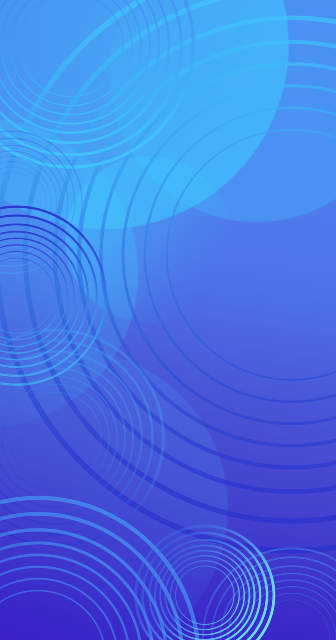
A Shadertoy shader for this background:

```glsl
const vec3 CYAN = vec3(0.25, 0.78, 1.00);
const vec3 SKY = vec3(0.28, 0.62, 0.97);
const vec3 AZURE = vec3(0.24, 0.44, 0.93);
const vec3 NAVY = vec3(0.16, 0.18, 0.80);
const vec3 ICE = vec3(0.42, 0.88, 1.00);

// 0..1 ramp across a circle along a unit direction
float ramp(vec2 offset, float radius, vec2 direction) {
    return smoothstep(-1.0, 1.0, dot(offset, direction) / radius);
}

// Translucent disc; opacity.x fades to opacity.y along direction
vec3 disc(vec3 base, vec2 p, vec2 center, float radius, vec2 direction,
          vec3 tint, vec2 opacity, float px) {
    vec2 d = p - center;
    float inside = 1.0 - smoothstep(-px, px, length(d) - radius);
    float alpha = mix(opacity.x, opacity.y, ramp(d, radius, direction));
    return mix(base, tint, inside * alpha);
}

// Eight concentric lines that thicken and spread outward
float ringMask(float dist, float outer, float thickness, float px) {
    float mask = 0.0;
    for (int i = 0; i < 8; i++) {
        float k = float(i);
        float radius = outer * (0.423 + 0.0741 * k + 0.0255 * max(0.0, k - 4.7));
        float halfWidth = 0.5 * outer * thickness * mix(0.35, 1.0, k / 7.0);
        float edge = abs(dist - radius) - halfWidth;
        // Lines thinner than a pixel lose opacity instead of width
        float coverage = min(1.0, 2.0 * halfWidth / px);
        mask = max(mask, coverage * (1.0 - smoothstep(-0.5 * px, 0.5 * px, edge)));
    }
    return mask;
}

// Ring set graded in colour and opacity along direction
vec3 rings(vec3 base, vec2 p, vec2 center, float outer, float thickness,
           vec2 direction, vec3 nearTint, vec3 farTint, vec2 opacity, float px) {
    vec2 d = p - center;
    float t = ramp(d, outer, direction);
    float alpha = mix(opacity.x, opacity.y, t);
    return mix(base, mix(nearTint, farTint, t),
               alpha * ringMask(length(d), outer, thickness, px));
}

// Vertical sky gradient, slightly tilted
vec3 backdrop(vec2 p) {
    float h = p.y + 0.14 * (p.x - 0.26);
    vec3 color = mix(vec3(0.22, 0.13, 0.78), vec3(0.28, 0.30, 0.82),
                     smoothstep(-0.08, 0.38, h));
    color = mix(color, vec3(0.31, 0.47, 0.92), smoothstep(0.28, 0.66, h));
    return mix(color, vec3(0.29, 0.55, 0.94), smoothstep(0.62, 1.0, h));
}

void mainImage(out vec4 fragColor, in vec2 fragCoord) {
    float px = 1.0 / iResolution.y;
    vec2 p = fragCoord * px;
    vec2 up = vec2(0.0, 1.0);
    vec2 right = vec2(1.0, 0.0);
    vec2 upRight = vec2(0.6, 0.8);
    vec2 downRight = vec2(0.8, -0.6);
    vec3 color = backdrop(p);

    // Overlapping discs
    color = disc(color, p, vec2(0.401, 0.883), 0.230, -up, SKY, vec2(0.15, 0.65), px);
    color = disc(color, p, vec2(0.163, 0.930), 0.288, downRight, CYAN, vec2(0.10, 0.62), px);
    color = disc(color, p, vec2(-0.026, 0.573), 0.242, upRight, CYAN, vec2(0.05, 0.30), px);
    color = disc(color, p, vec2(0.232, 0.626), 0.130, vec2(-0.8, 0.6), CYAN, vec2(0.0, 0.48), px);
    color = disc(color, p, vec2(0.108, 0.206), 0.248, upRight, SKY, vec2(0.0, 0.20), px);

    // Large sweep of rings
    color = rings(color, p, vec2(0.456, 0.602), 0.462, 0.019, up,
                  NAVY, CYAN, vec2(0.68, 0.75), px);

    // Upper and left ring sets
    color = rings(color, p, vec2(0.111, 0.930), 0.191, 0.026, -up,
                  AZURE, CYAN, vec2(0.35, 0.90), px);
    color = rings(color, p, vec2(0.017, 0.684), 0.111, 0.020, -up,
                  AZURE, SKY, vec2(0.55, 0.50), px);
    color = rings(color, p, vec2(0.026, 0.538), 0.139, 0.026, -up,
                  NAVY, CYAN, vec2(0.90, 0.62), px);
    color = rings(color, p, vec2(0.087, 0.316), 0.168, 0.026, upRight,
                  NAVY, SKY, vec2(0.40, 0.42), px);

    // Lower ring sets
    color = rings(color, p, vec2(0.059, -0.029), 0.251, 0.026, upRight,
                  AZURE, SKY, vec2(0.25, 0.65), px);
    color = rings(color, p, vec2(0.456, 0.004), 0.139, 0.022, up,
                  AZURE, SKY, vec2(0.20, 0.42), px);
    color = rings(color, p, vec2(0.320, 0.070), 0.108, 0.040, downRight,
                  AZURE, ICE, vec2(0.40, 1.0), px);

    fragColor = vec4(color, 1.0);
}
```
